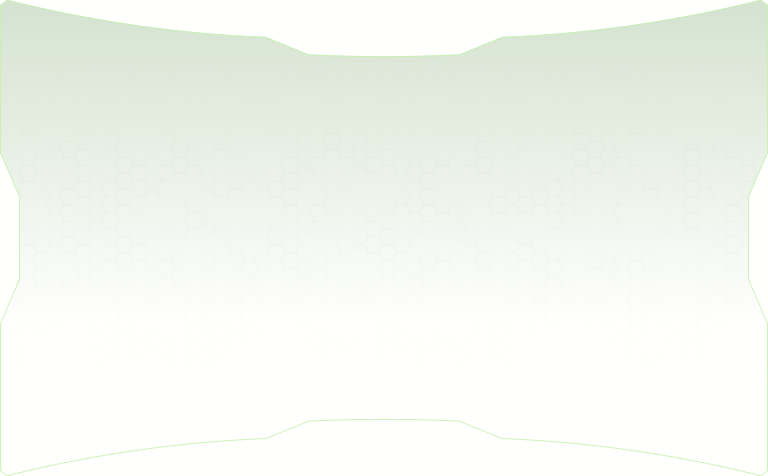
Reproduce this background procedurally as a WebGL 2 fragment shader.

```glsl
#version 300 es
precision highp float;
// A pale green panel fading to white, with notched, inward-bowed sides.
// One mirrored quarter gives the outline; a faint hexagon mesh lies over
// the fade and a thin bright green line traces the border.

uniform vec2 u_resolution;
out vec4 fragColor;

float hash(vec2 p) {
    return fract(sin(dot(p, vec2(127.1, 311.7))) * 43758.5453);
}

float noise(vec2 p) {
    vec2 i = floor(p), f = fract(p);
    f = f * f * (3.0 - 2.0 * f);
    return mix(mix(hash(i), hash(i + vec2(1, 0)), f.x),
               mix(hash(i + vec2(0, 1)), hash(i + vec2(1, 1)), f.x), f.y);
}

// Depth of the upper edge: a bowed wing, a slanted shoulder, a flat middle
float topInset(float x) {
    float t = (x - 0.0104) / 0.336;
    float wing = t * (0.0833 - 0.0352 * t);
    float shoulder = mix(0.0482, 0.071, (x - 0.3464) / 0.0556);
    float middle = 0.0732 - 0.23 * (0.5 - x) * (0.5 - x);
    return x < 0.3464 ? wing : x < 0.402 ? shoulder : middle;
}

// Approximate distance inside the panel, positive within
float panelDistance(vec2 q) {
    float side = q.x - 0.0247 * clamp((q.y - 0.199) / 0.0575, 0.0, 1.0);
    float top = q.y - topInset(q.x);
    float corner = dot(q, vec2(0.58, 0.81)) - 0.0053;
    return min(min(side, top), corner);
}

// Distance to the nearest edge of a flat-topped hexagon grid
float hexEdge(vec2 p, float apothem) {
    vec2 s = 2.0 * apothem * vec2(1.732, 1.0);
    vec2 a = mod(p, s) - 0.5 * s;
    vec2 b = mod(p - 0.5 * s, s) - 0.5 * s;
    vec2 g = abs(dot(a, a) < dot(b, b) ? a : b);
    return apothem - max(g.y, dot(g, vec2(0.866, 0.5)));
}

void main() {
    // Width is 1 and height 0.621
    vec2 size = vec2(1.0, 0.621);
    vec2 p = gl_FragCoord.xy / u_resolution * size;
    float pixel = 1.0 / u_resolution.x;
    vec2 quarter = 0.5 * size - abs(p - 0.5 * size);
    float d = panelDistance(quarter);
    float down = 1.0 - p.y / size.y;

    // Vertical fade from sage to white
    float tint = clamp(1.0 - down / 0.68, 0.0, 1.0);
    vec3 fill = vec3(1.0, 1.0, 0.996) - tint * vec3(0.167, 0.114, 0.182);

    // Patchy hexagon mesh, strongest across the middle
    float mesh = 1.0 - smoothstep(0.0004, 0.0004 + 1.2 * pixel, hexEdge(p, 0.0104));
    float patches = smoothstep(0.2, 0.8, noise(p * 40.0));
    float band = smoothstep(0.12, 0.35, down) * (1.0 - smoothstep(0.5, 0.85, down));
    fill -= vec3(0.016, 0.012, 0.016) * mesh * patches * band;

    // Panel on white, then its border line
    vec3 color = mix(vec3(1.0, 1.0, 0.998), fill, clamp(0.5 + d / pixel, 0.0, 1.0));
    float line = clamp(0.5 + (0.00065 - abs(d - 0.0007)) / pixel, 0.0, 1.0);
    color = mix(color, vec3(0.77, 0.95, 0.69), line * 0.9);
    fragColor = vec4(color, 1.0);
}
```
